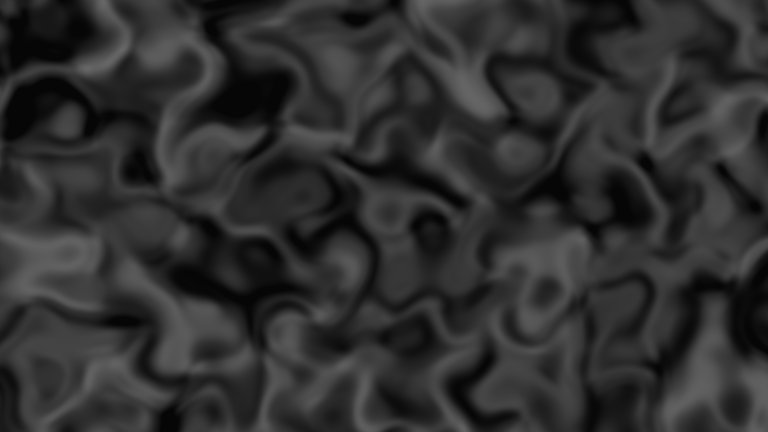
A Shadertoy shader for this texture:

```glsl
// Dark, smoky grey marbling: soft blobs drawn out into curls and thin folds.
// Gradient noise is sampled through a strong noise-driven warp of the plane,
// then its value is mapped to a narrow range of dark greys.

#define CELLS 6.2        // noise cells per canvas height
#define WARP 1.75        // warp reach, in cells
#define WARP_SCALE 1.15  // warp frequency relative to the base noise
#define DETAIL 0.24      // weight of the finer octave
#define MEAN_GREY 0.182
#define CONTRAST 0.36
#define DARKEST 0.025
#define BRIGHTEST 0.42

const float TAU = 6.2831853;

float hash(vec2 cell) {
    return fract(sin(dot(cell, vec2(127.1, 311.7))) * 43758.5453);
}

// Dot product of a random unit gradient at a lattice corner with the offset
float cornerSlope(vec2 cell, vec2 corner, vec2 local) {
    float angle = TAU * hash(cell + corner);
    return dot(vec2(cos(angle), sin(angle)), local - corner);
}

// Gradient noise around zero, with a quintic fade
float gradientNoise(vec2 p) {
    vec2 cell = floor(p);
    vec2 local = fract(p);
    vec2 fade = local * local * local * (local * (local * 6.0 - 15.0) + 10.0);
    float low = mix(cornerSlope(cell, vec2(0.0, 0.0), local),
                    cornerSlope(cell, vec2(1.0, 0.0), local), fade.x);
    float high = mix(cornerSlope(cell, vec2(0.0, 1.0), local),
                     cornerSlope(cell, vec2(1.0, 1.0), local), fade.x);
    return mix(low, high, fade.y);
}

// Two independent noises give the displacement
vec2 warpOffset(vec2 p) {
    vec2 q = p * WARP_SCALE;
    return WARP * vec2(gradientNoise(q + vec2(17.3, 41.9)),
                       gradientNoise(q + vec2(63.7, 8.2)));
}

void mainImage(out vec4 fragColor, in vec2 fragCoord) {
    vec2 p = CELLS * fragCoord / iResolution.y;

    // Folded plane
    vec2 folded = p + warpOffset(p);

    // Broad smoke with a little finer structure
    float smoke = gradientNoise(folded)
                + DETAIL * gradientNoise(folded * 2.0 + vec2(29.4, 53.1));

    float grey = clamp(MEAN_GREY + CONTRAST * smoke, DARKEST, BRIGHTEST);
    fragColor = vec4(vec3(grey), 1.0);
}
```
